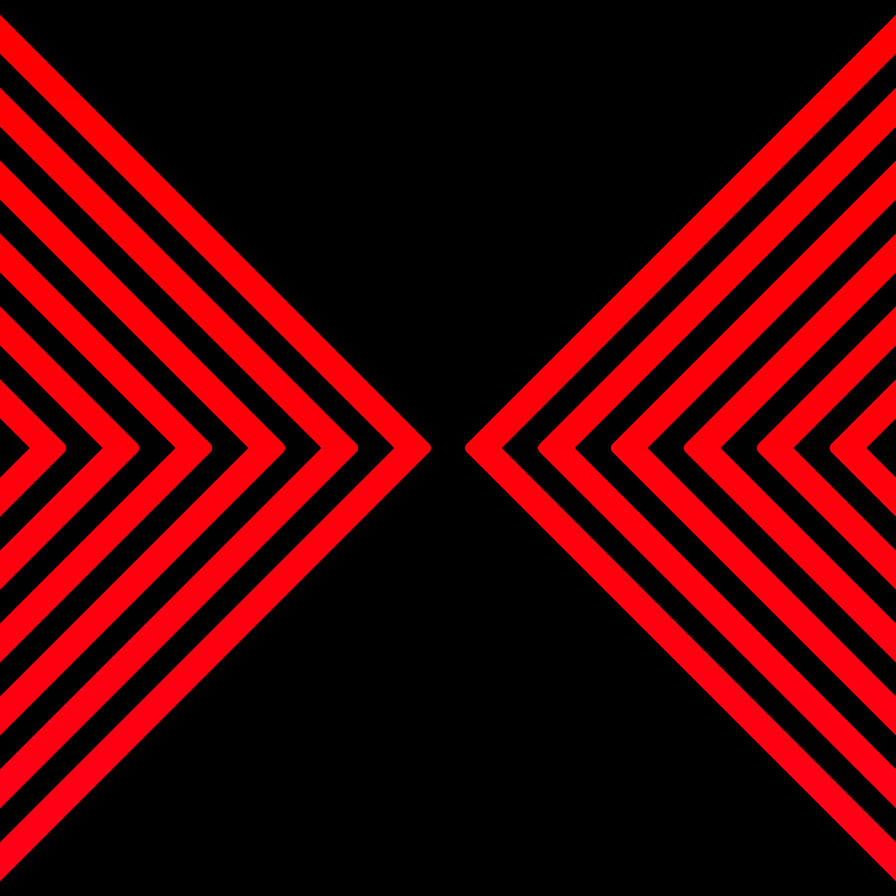
Write a WebGL 2 fragment shader that draws this background.

```glsl
#version 300 es
precision highp float;
// Two mirrored stacks of red chevrons pointing at the centre on black.
// Each chevron is a rounded right-angle wedge minus a sharp, inset one;
// a loop repeats it outward and the red cools slightly towards the bottom.

uniform vec2 u_resolution;
out vec4 fragColor;

const int CHEVRON_COUNT = 6;
const float FIRST_TIP = 0.0163;
const float SPACING = 0.0814;
const float BAND_WIDTH = 0.0436;
const float TIP_RADIUS = 0.0065;
const vec3 BACKGROUND = vec3(0.0);
const vec3 RED_TOP = vec3(1.0, 0.0, 0.0);
const vec3 RED_BOTTOM = vec3(1.0, 0.0, 0.09);

// Signed distance to a wedge opening along +x, its apex rounded by radius
float wedge(vec2 p, float apex, float radius) {
    vec2 q = vec2(p.x - apex - radius * sqrt(2.0), abs(p.y));
    float side = (q.y - q.x) / sqrt(2.0) - radius;
    float cap = length(q) - radius;
    return q.x + q.y < 0.0 ? cap : side;
}

// Signed distance to one chevron band
float chevron(vec2 p, float tip, float width, float radius) {
    return max(wedge(p, tip, radius), -wedge(p, tip + width, 0.0));
}

// Antialiased fill of a signed distance
float fill(float dist, float pixel) {
    return clamp(0.5 - dist / pixel, 0.0, 1.0);
}

void main() {
    float pixel = 1.0 / min(u_resolution.x, u_resolution.y);
    vec2 uv = gl_FragCoord.xy / u_resolution;
    vec2 p = (gl_FragCoord.xy - 0.5 * u_resolution) * pixel;
    p.x = abs(p.x);

    // Chevrons stacked outward from the centre
    float coverage = 0.0;
    for (int i = 0; i < CHEVRON_COUNT; i++) {
        float tip = FIRST_TIP + float(i) * SPACING;
        float dist = chevron(p, tip, BAND_WIDTH, TIP_RADIUS);
        coverage = max(coverage, fill(dist, pixel));
    }

    vec3 red = mix(RED_BOTTOM, RED_TOP, uv.y);
    fragColor = vec4(mix(BACKGROUND, red, coverage), 1.0);
}
```
